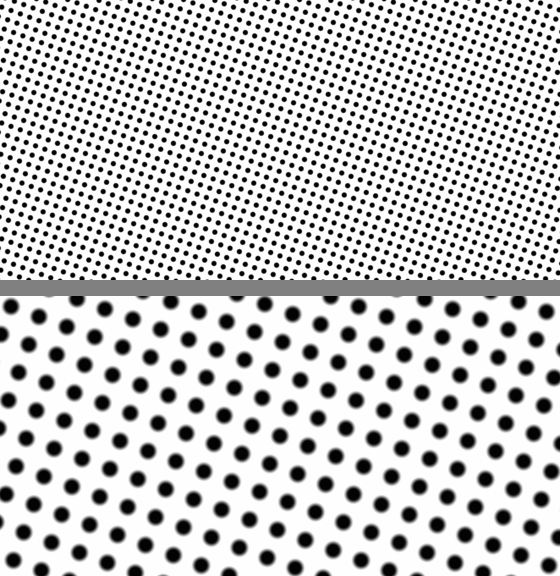
Top: the whole. Bottom: its middle third, enlarged.
Write a Shadertoy shader that draws this pattern.

```glsl
// Halftone screen: a square grid of soft black dots on white, tilted by twenty degrees.

const float CELLS_PER_HEIGHT = 28.28;
const float SCREEN_ANGLE = radians(20.0);
const float DOT_RADIUS = 0.257;    // in cells
const float EDGE_SOFTNESS = 0.095; // half width of the dot edge, in cells
const vec3 PAPER = vec3(0.995);
const vec3 INK = vec3(0.012);

// Coordinates along axes tilted clockwise by the given angle
vec2 tiltedAxes(vec2 p, float angle) {
    float c = cos(angle), s = sin(angle);
    return vec2(c * p.x - s * p.y, s * p.x + c * p.y);
}

// Offset from the nearest grid point
vec2 nearestCell(vec2 p) {
    return fract(p + 0.5) - 0.5;
}

// Signed distance to a disc
float discDistance(vec2 p, float radius) {
    return length(p) - radius;
}

// Coverage of a shape with a smooth edge
float coverage(float dist, float softness) {
    return 1.0 - smoothstep(-softness, softness, dist);
}

void mainImage(out vec4 fragColor, in vec2 fragCoord) {
    // Grid centred on the canvas, measured in cells
    vec2 centred = (fragCoord - 0.5 * iResolution.xy) / iResolution.y;
    vec2 grid = tiltedAxes(centred * CELLS_PER_HEIGHT, SCREEN_ANGLE);

    // The edge never gets sharper than about one pixel
    float pixel = CELLS_PER_HEIGHT / iResolution.y;
    float softness = max(EDGE_SOFTNESS, 0.6 * pixel);

    float dotMask = coverage(discDistance(nearestCell(grid), DOT_RADIUS), softness);
    fragColor = vec4(mix(PAPER, INK, dotMask), 1.0);
}
```
